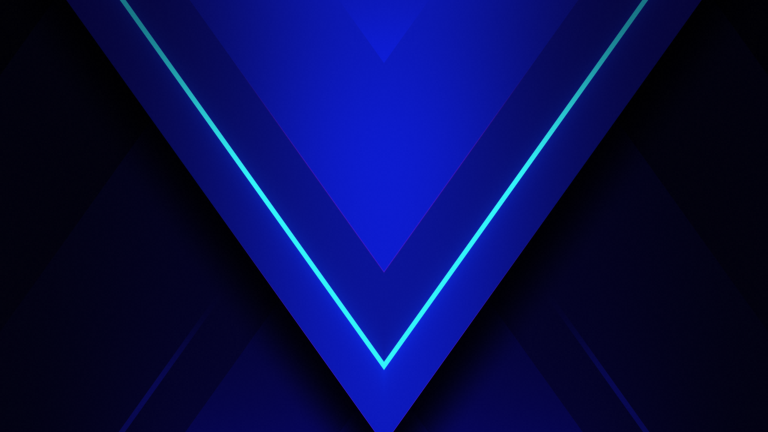
Write a Shadertoy shader that draws this background.

```glsl
#define SLOPE 0.714
#define OUTER_TIP -0.030
#define LINE_TIP 0.153
#define INNER_TIP 0.370
#define TOP_TIP 0.854
#define LINE_HALF_WIDTH 0.0056
#define SHADOW_SIZE 0.13
#define GLOW_WIDTH 0.43

const vec3 NIGHT = vec3(0.004, 0.004, 0.022);
const vec3 NAVY = vec3(0.022, 0.014, 0.185);
const vec3 ROYAL = vec3(0.050, 0.105, 0.790);
const vec3 CYAN = vec3(0.200, 0.960, 0.980);
const vec3 VIOLET = vec3(0.160, 0.000, 0.060);

// Signed distance to a mirrored V opening upward, negative inside
float vee(vec2 p, float tip) {
    return (p.x - SLOPE * (p.y - tip)) / sqrt(1.0 + SLOPE * SLOPE);
}

// Signed distance to a mirrored roof opening downward, negative inside
float roof(vec2 p, float peak) {
    return (p.x - SLOPE * (peak - p.y)) / sqrt(1.0 + SLOPE * SLOPE);
}

float inside(float d, float blur) {
    return 1.0 - smoothstep(-blur, blur, d);
}

float hash(vec2 p) {
    return fract(sin(dot(p, vec2(12.99, 78.23))) * 4375.85);
}

// Dim overlapping roofs, lit from the bottom centre
vec3 backdrop(vec2 p, float px) {
    float low = exp(-2.6 * p.y);
    float centre = exp(-pow(p.x / 0.62, 2.0));
    vec3 col = NIGHT;
    col += vec3(0.004, 0.003, 0.030) * inside(roof(p, 2.07), px);
    float glow = 0.25 + 0.75 * low * centre;
    float side = 1.0 - smoothstep(0.45, 0.95, p.x);
    col += vec3(0.014, 0.009, 0.190) * glow * (0.3 + 0.7 * side) * inside(roof(p, 1.477), px);
    col += vec3(0.004, 0.006, 0.110) * low * inside(roof(p, 0.644), px);
    col += vec3(0.010, 0.010, 0.080) * inside(roof(p, 0.143), px);

    // Slim diagonal stripe fading upward
    float stripe = inside(abs(roof(p, 0.850)) - 0.006, px);
    col += vec3(0.015, 0.020, 0.170) * stripe * (1.0 - smoothstep(0.08, 0.33, p.y));

    // Soft shadow cast by the large V
    float d = max(vee(p, OUTER_TIP), 0.0);
    return col * mix(0.12, 1.0, smoothstep(0.0, SHADOW_SIZE, d));
}

// Nested blue panels of the large V
vec3 panels(vec2 p, float px) {
    float glow = exp(-pow(p.x / GLOW_WIDTH, 2.0));
    float inner = vee(p, INNER_TIP);
    float line = vee(p, LINE_TIP);
    float top = vee(p, TOP_TIP);
    float light = glow * mix(0.92, 0.76, smoothstep(0.6, 1.0, p.y));

    // The band next to the inner panel is darker, more so near the edge
    float band = inside(line, px) * (1.0 - inside(inner, px));
    light *= 1.0 - 0.27 * band;
    light += 0.12 * inside(inner, px) * glow;
    light += 0.15 * inside(top, px) * smoothstep(1.05, TOP_TIP, p.y);
    vec3 col = mix(NAVY, ROYAL, light);

    // Faint violet rims
    float rim = inside(abs(inner) - 0.0012, px) * (1.0 - smoothstep(0.6, 0.9, p.y));
    rim += inside(abs(vee(p, OUTER_TIP)) - 0.0015, px) * (1.0 - smoothstep(0.2, 0.6, p.y));
    return col + VIOLET * rim;
}

void mainImage(out vec4 fragColor, in vec2 fragCoord) {
    float px = 0.8 / iResolution.y;
    vec2 p = (fragCoord - vec2(0.5 * iResolution.x, 0.0)) / iResolution.y;
    p.x = abs(p.x);

    vec3 col = mix(backdrop(p, px), panels(p, px), inside(vee(p, OUTER_TIP), px));

    // Neon line, dimmer toward the top, with a narrow halo
    float d = abs(vee(p, LINE_TIP));
    float power = mix(1.0, 0.48, smoothstep(0.55, 1.0, p.y));
    col += vec3(0.00, 0.07, 0.16) * power * exp(-d / 0.018);
    col = mix(col, CYAN * power + vec3(0.0, 0.0, 0.1) * (1.0 - power),
              inside(d - LINE_HALF_WIDTH, px));

    // Fine grain against banding
    col += (hash(floor(p * 288.0)) - 0.5) * 0.006;
    fragColor = vec4(clamp(col, 0.0, 1.0), 1.0);
}
```
